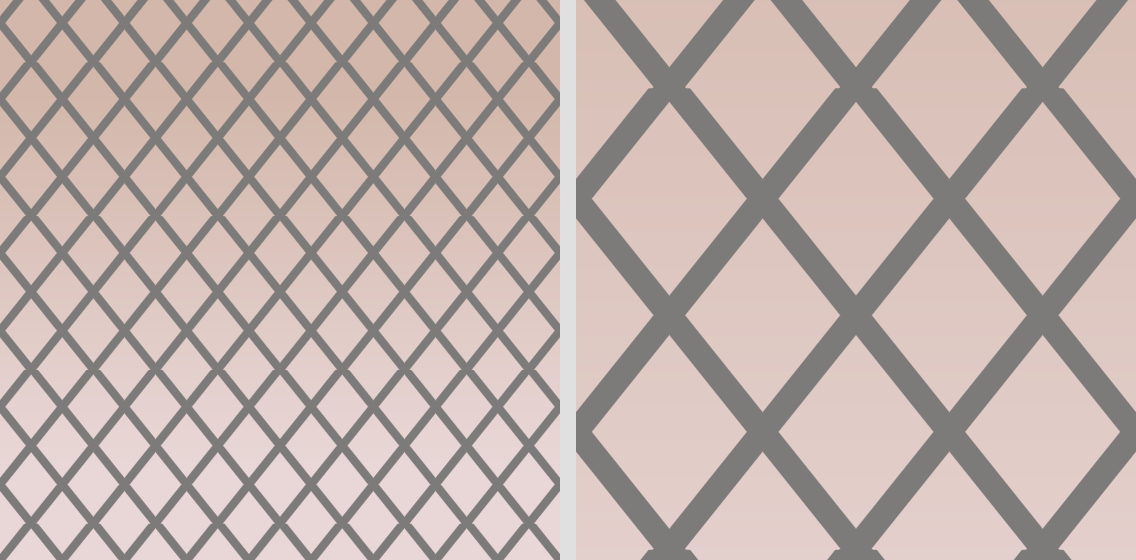
Left: the whole. Right: its middle third, enlarged.
This pattern is drawn by a Shadertoy shader. Its source:

```glsl
const vec2 HALF_CELL = vec2(1.0 / 18.0, 0.0694); // half width and height of a diamond
const float WIRE_WIDTH = 0.0147;
const float BAND_HEIGHT = 0.2747;   // two diamonds, slightly cropped
const float FIRST_SEAM = 0.1112;    // measured down from the top
const float SEAM_TO_NODE = 0.1351;  // from a seam to the node in the band below

const vec3 WIRE_COLOR = vec3(0.487, 0.482, 0.480);
const vec3 TOP_COLOR = vec3(0.828, 0.718, 0.668);
const vec3 BOTTOM_COLOR = vec3(0.912, 0.842, 0.842);

// Distance to the nearest diagonal of a diamond lattice with a node at zero
float latticeDistance(vec2 p, vec2 halfCell) {
    vec2 q = p / halfCell;
    vec2 diagonals = 0.5 * vec2(q.x + q.y, q.x - q.y);
    vec2 offsets = abs(fract(diagonals + 0.5) - 0.5);
    float scale = 2.0 * halfCell.x * halfCell.y / length(halfCell);
    return min(offsets.x, offsets.y) * scale;
}

// Antialiased coverage of the crossing wires
float wireCoverage(vec2 p, float width, float pixel) {
    float edge = latticeDistance(p, HALF_CELL) - 0.5 * width;
    return 1.0 - smoothstep(-0.75 * pixel, 0.75 * pixel, edge);
}

// Join the lattices above and below the closest horizontal seam
float bandedWire(vec2 p, float pixel) {
    float fromFirst = p.y - FIRST_SEAM;
    float seam = fromFirst - BAND_HEIGHT * floor(fromFirst / BAND_HEIGHT + 0.5);
    float x = p.x - HALF_CELL.x;
    float lower = wireCoverage(vec2(x, seam - SEAM_TO_NODE), WIRE_WIDTH, pixel);
    float upper = wireCoverage(vec2(x, seam - SEAM_TO_NODE + BAND_HEIGHT), WIRE_WIDTH, pixel);
    return mix(upper, lower, smoothstep(-0.75 * pixel, 0.75 * pixel, seam));
}

vec3 backdrop(float down) {
    return mix(TOP_COLOR, BOTTOM_COLOR, clamp((down - 0.17) / 0.66, 0.0, 1.0));
}

void mainImage(out vec4 fragColor, in vec2 fragCoord) {
    float pixel = 1.0 / iResolution.y;
    vec2 p = fragCoord * pixel;
    p.y = 1.0 - p.y;

    vec3 color = mix(backdrop(p.y), WIRE_COLOR, bandedWire(p, pixel));
    fragColor = vec4(color, 1.0);
}
```
